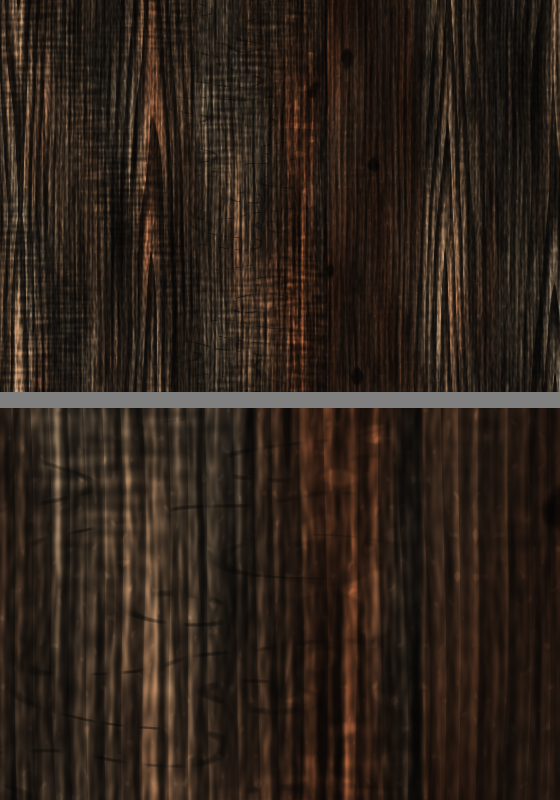
Top, the full canvas; bottom, a detail of the centre.
Reproduce this texture procedurally as a Shadertoy shader.

```glsl
#define BASE_TONE -2.62
#define FIBRE_DEPTH 1.35
#define RING_DEPTH 0.75
#define FLAME_DEPTH 1.5
#define FLAME_RISE 2.2
#define SAW_DEPTH 0.9
#define SEAM_X 0.835
#define FLAME_CENTRES vec4(0.046, 0.385, 1.14, 1.415)
#define NEUTRAL_WOOD vec3(1.0, 0.76, 0.55)
#define RED_WOOD vec3(1.0, 0.56, 0.33)
#define GREY_WOOD vec3(0.96, 0.80, 0.62)

vec2 hashGradient(ivec2 cell) {
    uvec2 q = uvec2(cell) * uvec2(1597334673u, 3812015801u);
    uint h = (q.x ^ q.y) * 1597334673u;
    h = (h ^ (h >> 15)) * 2246822519u;
    float angle = float((h ^ (h >> 13)) & 65535u) / 65536.0 * 6.2832;
    return vec2(cos(angle), sin(angle));
}

float gradientNoise(vec2 p) {
    ivec2 i = ivec2(floor(p));
    vec2 f = fract(p);
    vec2 u = f * f * f * (f * (f * 6.0 - 15.0) + 10.0);
    float a = dot(hashGradient(i), f);
    float b = dot(hashGradient(i + ivec2(1, 0)), f - vec2(1, 0));
    float c = dot(hashGradient(i + ivec2(0, 1)), f - vec2(0, 1));
    float d = dot(hashGradient(i + ivec2(1, 1)), f - vec2(1, 1));
    return 1.4 * mix(mix(a, b, u.x), mix(c, d, u.x), u.y);
}

float bump(float x, float centre, float width) {
    float t = (x - centre) / width;
    return exp(-t * t);
}

// Broad light and dark bands across the boards, in stops
float boardTone(vec2 p) {
    float tone = 0.45 * bump(p.x, 0.57, 0.09) + 0.25 * bump(p.x, 0.75, 0.05);
    tone -= 0.6 * bump(p.x, 0.295, 0.025) + 0.4 * bump(p.x, 0.45, 0.03);
    tone -= 0.8 * bump(p.x, 0.82, 0.02) + 0.25 * bump(p.x, 0.95, 0.1);
    tone -= 0.4 * bump(p.x, 1.3, 0.07) + 0.6 * bump(p.x, 1.385, 0.02);
    tone += 0.5 * bump(p.x, 0.22, 0.03) * (1.0 - smoothstep(0.1, 0.45, p.y));
    tone += 0.9 * gradientNoise(p * vec2(9.0, 2.0));
    return tone - 1.1 * (p.y - 0.42) * (p.y - 0.42);
}

// Growth rings that close into pointed flames at the board hearts, in stops
float ringTone(vec2 p) {
    float x = p.x + 0.007 * gradientNoise(p * vec2(5.0, 3.0) + 7.0);
    float d = 10.0;
    float rise = 0.0;
    for (int i = 0; i < 4; i++) {
        float reach = abs(x - FLAME_CENTRES[i]);
        if (reach < d) {
            d = reach;
            rise = i == 0 ? -abs(p.y - 0.45) : p.y + 0.11 + 0.17 * float(i - 1);
        }
    }
    float r = sqrt(d * d + 0.000012);
    float phase = FLAME_RISE * rise * bump(d, 0.0, 0.1);
    phase += 30.0 * r + 160.0 * r * min(r, 0.16);
    phase += 0.7 * gradientNoise(p * vec2(18.0, 1.5) + 31.0);
    float f = fract(phase);
    float edge = clamp(1.3 * fwidth(phase), 0.07, 0.5);
    float late = smoothstep(0.3, 0.75, f) * (1.0 - smoothstep(1.0 - edge, 1.0, f));
    float near = bump(d, 0.0, 0.075);
    float depth = RING_DEPTH + FLAME_DEPTH * near;
    return depth * (0.32 - late) + 0.7 * bump(d, 0.0, 0.028);
}

// Fine upright fibres, short pores and pale flecks, in stops
float fibreTone(vec2 p, float rightBoard) {
    float x = p.x + 0.003 * gradientNoise(p * vec2(6.0, 4.0));
    float coarse = gradientNoise(vec2(x * 62.0, p.y * 1.6));
    float fine = gradientNoise(vec2(x * 155.0, p.y * 3.5) + 40.0);
    float speckle = gradientNoise(vec2(x * 190.0, p.y * 48.0) + 90.0);
    float pores = smoothstep(0.15, 0.5, gradientNoise(vec2(x * 95.0, p.y * 9.0) + 60.0));
    float flecks = smoothstep(0.4, 0.8, gradientNoise(p * vec2(130.0, 85.0)));
    float strength = FIBRE_DEPTH * mix(1.0, 0.65, rightBoard);
    return strength * (0.6 * coarse + fine + 0.55 * speckle) - 0.65 * pores + 0.5 * flecks;
}

// Level saw scratches and thin broken cross cracks, in stops
float sawTone(vec2 p) {
    float patches = smoothstep(-0.3, 0.4, gradientNoise(p * vec2(6.0, 3.0) + 15.0));
    float scratch = gradientNoise(vec2(p.x * 14.0, p.y * 95.0));
    float crackField = gradientNoise(vec2(p.x * 6.0, p.y * 24.0) + 50.0);
    float crack = 1.0 - smoothstep(0.015, 0.075, abs(crackField));
    float broken = smoothstep(-0.2, 0.3, gradientNoise(p * vec2(45.0, 22.0)));
    float cracked = bump(p.x, 0.6, 0.16);
    float bars = smoothstep(0.2, 0.5, gradientNoise(vec2(p.x * 22.0, p.y * 42.0) + 70.0));
    return SAW_DEPTH * (patches * scratch - crack * broken * cracked
        + 0.7 * bars * bump(p.x, 0.77, 0.05));
}

// Small dark upright knots beside the seam
float knotMask(vec2 p) {
    float mask = 0.0;
    p += 0.006 * gradientNoise(p * 40.0);
    for (int i = 0; i < 5; i++) {
        float k = float(i);
        vec2 centre = vec2(0.80 + 0.18 * fract(k * 0.618), fract(0.77 + k * 0.27));
        vec2 size = vec2(0.014, 0.022) * (0.65 + 0.5 * fract(k * 0.37 + 0.5));
        mask = max(mask, 1.0 - smoothstep(0.6, 1.2, length((p - centre) / size)));
    }
    return mask;
}

void mainImage(out vec4 fragColor, in vec2 fragCoord) {
    vec2 p = fragCoord / iResolution.y;
    float seam = p.x - SEAM_X - 0.002 * gradientNoise(vec2(3.0, p.y * 5.0));
    float rightBoard = smoothstep(-0.002, 0.002, seam);
    float smoothBoard = rightBoard * (1.0 - smoothstep(1.04, 1.12, p.x));

    float tone = BASE_TONE + boardTone(p) + ringTone(p) + fibreTone(p, smoothBoard);
    tone += sawTone(p) * (1.0 - 0.75 * rightBoard);
    tone -= 1.7 * knotMask(p);
    tone -= 1.3 * bump(seam, -0.003, 0.003);
    tone += bump(seam, 0.002, 0.0018) * (0.8 + gradientNoise(vec2(9.0, p.y * 30.0)));

    // Stain: red beside the seam, grey in weathered patches
    float red = bump(p.x, 0.77, 0.075) + 0.6 * smoothBoard;
    red += 0.75 * bump(p.x, 0.385, 0.04) * bump(p.y, 0.55, 0.35);
    red += 0.7 * gradientNoise(p * vec2(14.0, 2.5) + 20.0);
    float grey = smoothstep(-0.1, 0.5, gradientNoise(p * vec2(8.0, 2.0) + 80.0));
    grey = max(grey, 0.8 * bump(p.x, 1.3, 0.08));
    vec3 stain = mix(NEUTRAL_WOOD, GREY_WOOD, grey);
    stain = mix(stain, RED_WOOD, clamp(red, 0.0, 1.0));

    float value = exp2(tone);
    value = value / (1.0 + 0.35 * value * value);
    fragColor = vec4(0.012 + stain * value, 1.0);
}
```
